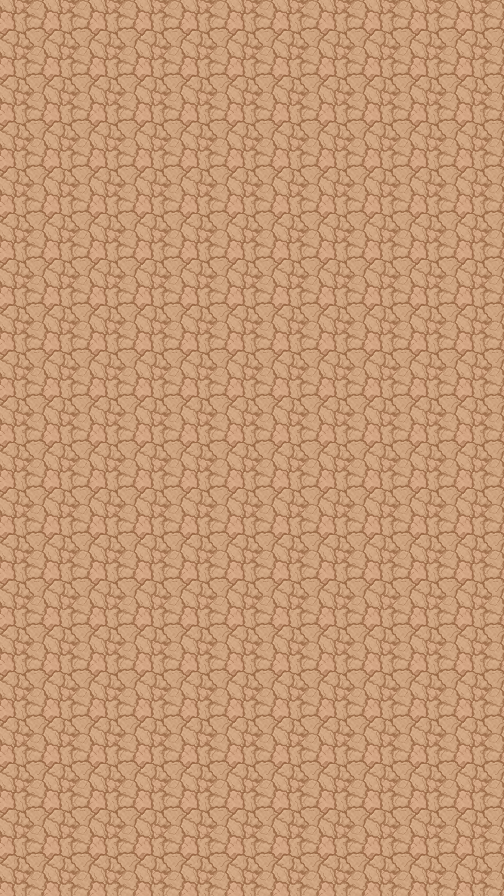
A WebGL 1 fragment shader for this texture:

```glsl
precision highp float;
uniform vec2 u_resolution;

#define TILES_ACROSS 11.0
#define PLATES 3.0
#define CHIPS 6.0
#define CRACK_WIDTH 0.065
#define RIM_WIDTH 0.22
#define RIM_LIGHT 0.26
#define GRAIN 0.07
#define WARP 0.022
#define CRACK_COLOR vec3(0.57, 0.38, 0.24)
#define CLAY_COLOR vec3(0.86, 0.70, 0.56)
#define PINK_SHIFT vec3(0.005, -0.015, -0.005)

const float TAU = 6.28319;
const vec2 LIGHT_DIR = vec2(-0.6, 0.8);

vec2 hash2(vec2 p) {
  return fract(sin(vec2(dot(p, vec2(127.1, 311.7)),
                        dot(p, vec2(269.5, 183.3)))) * 4375.85);
}

// Tileable cells: border distance, border lighting, border hash, cell hash
vec4 cells(vec2 tilePos, float count, float seed) {
  vec2 p = tilePos * count;
  vec2 base = floor(p);
  vec2 nearest = vec2(9.0), second = vec2(9.0);
  vec2 nearId = vec2(0.0), secondId = vec2(0.0);
  for (int j = -1; j <= 1; j++) {
    for (int i = -1; i <= 1; i++) {
      vec2 cell = base + vec2(float(i), float(j));
      vec2 id = mod(cell, count);
      vec2 toSite = cell + 0.1 + 0.8 * hash2(id + seed) - p;
      float d = dot(toSite, toSite);
      if (d < dot(nearest, nearest)) {
        second = nearest;
        secondId = nearId;
        nearest = toSite;
        nearId = id;
      } else if (d < dot(second, second)) {
        second = toSite;
        secondId = id;
      }
    }
  }
  vec2 normal = normalize(second - nearest);
  float border = dot(0.5 * (nearest + second), normal);
  return vec4(border, dot(normal, LIGHT_DIR),
              hash2(nearId + secondId + seed + 4.0).x,
              hash2(nearId + seed + 9.0).y);
}

// Ragged bends that repeat with the tile
vec2 bend(vec2 p) {
  vec2 q = p * TAU;
  vec2 coarse = sin(q.yx * vec2(3.0, 2.0) + q * vec2(1.0, 3.0) + vec2(0.4, 2.1));
  vec2 fine = sin(q.yx * vec2(7.0, 8.0) - q * vec2(4.0, 3.0) + vec2(1.7, 0.6));
  return WARP * (coarse + 0.5 * fine);
}

// Layered sines, also periodic over one tile
float grain(vec2 p) {
  vec2 q = p * TAU;
  float n = sin(q.x * 5.0 + 2.0 * sin(q.y * 4.0));
  n += sin(q.y * 9.0 - q.x * 3.0 + 2.0 * sin(q.x * 6.0));
  n += sin(q.x * 11.0 + q.y * 7.0 + sin(q.y * 10.0));
  return n / 2.0;
}

void main() {
  // Square tiles, counted from the upper left corner
  float scale = TILES_ACROSS / u_resolution.x;
  vec2 p = (gl_FragCoord.xy - vec2(0.0, u_resolution.y)) * scale;
  vec2 tilePos = fract(p);
  vec2 bent = tilePos + bend(tilePos);

  // Large plates and faint splits inside them
  vec4 plate = cells(bent, PLATES, 2.0);
  vec4 chip = cells(bent + 0.5 * bend(tilePos.yx), CHIPS, 17.0);
  float soft = 0.5 * scale * PLATES;
  float softChip = 0.5 * scale * CHIPS;
  float crack = 1.0 - smoothstep(CRACK_WIDTH - soft, CRACK_WIDTH + soft, plate.x);
  crack *= mix(0.5, 1.0, plate.z);
  float split = 1.0 - smoothstep(CRACK_WIDTH - softChip, CRACK_WIDTH + softChip, chip.x);
  split *= smoothstep(0.45, 0.9, chip.z);

  // Raised rims catch light on one side and fall into shade on the other
  float rim = 1.0 - smoothstep(0.0, RIM_WIDTH, plate.x);
  float tone = 0.85 + 0.1 * (plate.w - 0.5) + 0.06 * (chip.w - 0.5);
  tone += RIM_LIGHT * rim * plate.y + GRAIN * grain(tilePos);
  tone -= 0.35 * split;
  tone = mix(tone, 0.08, crack);

  // Clay color with a pink cast on some plates
  vec3 color = mix(CRACK_COLOR, CLAY_COLOR, clamp(tone, -0.1, 1.12));
  color += PINK_SHIFT * smoothstep(0.5, 0.9, plate.w);
  gl_FragColor = vec4(color, 1.0);
}
```
